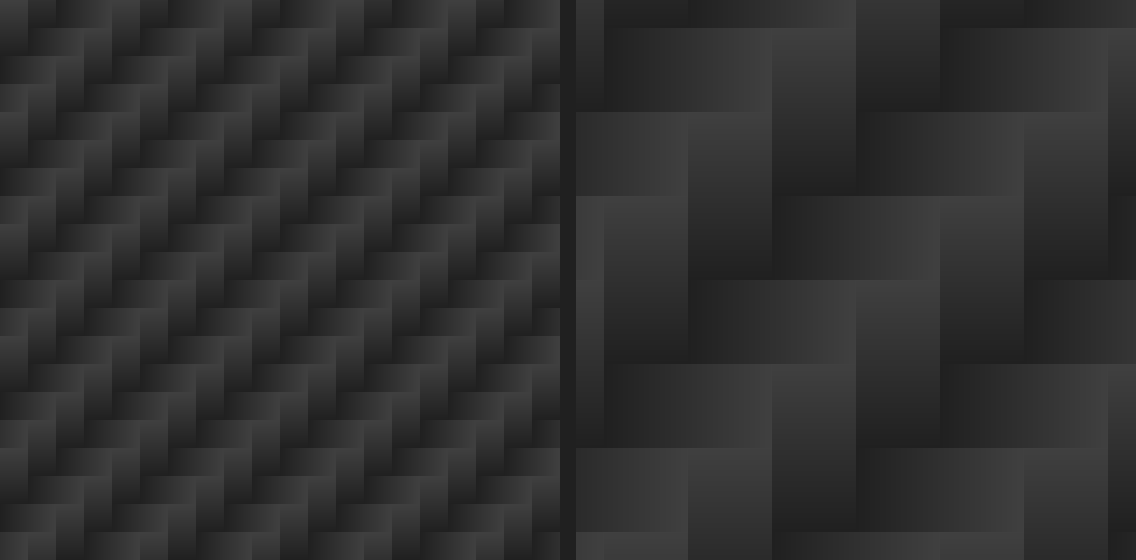
Left, the full canvas; right, a detail of the centre.
This pattern is drawn by a WebGL 2 fragment shader. Its source:

```glsl
#version 300 es
precision highp float;
// Carbon fibre cloth in a 2/2 twill: each strand covers two cells, and each
// row steps one cell sideways. Linear ramps shade the strands, across for
// the weft and downwards for the warp. Box sampling smooths the edges.

uniform vec2 u_resolution;
out vec4 outColor;

const float REPEATS = 5.0;       // twill repeats across and down
const float TWILL = 4.0;         // cells per repeat: two warp, two weft
const float FLOAT_LENGTH = 2.0;  // cells covered by one visible strand
const int SAMPLES = 3;           // samples per pixel side

const vec3 SHADOW = vec3(0.125);
const vec3 SHEEN = vec3(0.25);

// Vertical strand, lit at its top end; t runs from top to bottom.
vec3 warpColor(float t) {
    return mix(SHEEN, SHADOW, t);
}

// Horizontal strand, lit at its right end; t runs from left to right.
vec3 weftColor(float t) {
    return mix(SHADOW, SHEEN, t);
}

// Colour of the cloth at a point in cells, with y pointing down.
vec3 weave(vec2 p) {
    vec2 cell = floor(p);
    vec2 local = p - cell;
    float phase = mod(cell.x + cell.y, TWILL);
    if (phase < FLOAT_LENGTH) {
        return warpColor((phase + local.y) / FLOAT_LENGTH);
    }
    return weftColor((phase - FLOAT_LENGTH + local.x) / FLOAT_LENGTH);
}

// Average of the weave over the area of one pixel.
vec3 smoothWeave(vec2 fragCoord, vec2 resolution, float cells) {
    vec3 sum = vec3(0.0);
    for (int j = 0; j < SAMPLES; j++) {
        for (int i = 0; i < SAMPLES; i++) {
            vec2 offset = (vec2(i, j) + 0.5) / float(SAMPLES) - 0.5;
            vec2 uv = (fragCoord + offset) / resolution;
            sum += weave(vec2(uv.x, 1.0 - uv.y) * cells);
        }
    }
    return sum / float(SAMPLES * SAMPLES);
}

void main() {
    vec3 color = smoothWeave(gl_FragCoord.xy, u_resolution, REPEATS * TWILL);
    outColor = vec4(color, 1.0);
}
```
